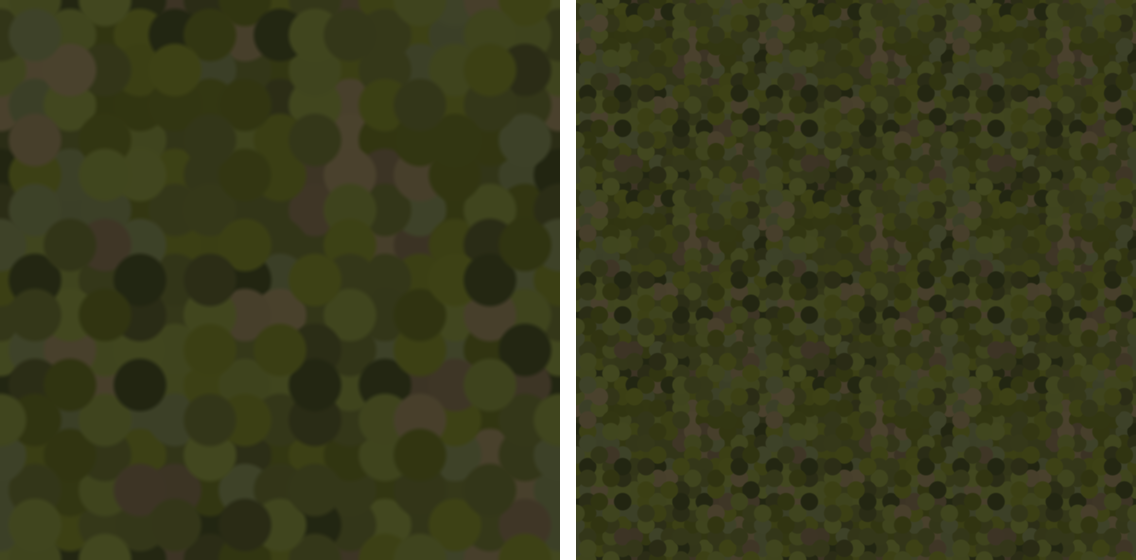
Left: one tile. Right: repeated 3 by 3.
Write a WebGL 1 fragment shader that draws this pattern.

```glsl
precision highp float;
// Woodland camouflage of overlapping soft discs on a square lattice, stacked in random order.

uniform vec2 u_resolution;

const float DISCS = 16.0;      // discs along each side of the tile
const float RADIUS = 0.75;     // in lattice steps
const float SOFTNESS = 0.095;  // half width of the disc edge, in lattice steps

const vec3 OLIVE  = vec3(0.202, 0.213, 0.097);
const vec3 MOSS   = vec3(0.194, 0.208, 0.068);
const vec3 LEAF   = vec3(0.234, 0.250, 0.080);
const vec3 FERN   = vec3(0.252, 0.272, 0.118);
const vec3 SAGE   = vec3(0.237, 0.253, 0.155);
const vec3 EARTH  = vec3(0.284, 0.252, 0.172);
const vec3 UMBER  = vec3(0.240, 0.207, 0.146);
const vec3 SHADOW = vec3(0.168, 0.174, 0.086);
const vec3 NIGHT  = vec3(0.136, 0.150, 0.070);

// Random value per lattice point, repeating every DISCS points
float hashWrapped(vec2 cell, float seed) {
  vec2 p = mod(cell, DISCS) + seed;
  vec3 q = fract(vec3(p.xyx) * vec3(0.1031, 0.1130, 0.0973));
  q += dot(q, q.yzx + 33.33);
  return fract((q.x + q.y) * q.z);
}

// Picks a palette colour; the gaps between thresholds are the shares
vec3 paletteColor(float pick) {
  if (pick < 0.20) return OLIVE;
  if (pick < 0.36) return MOSS;
  if (pick < 0.48) return LEAF;
  if (pick < 0.65) return FERN;
  if (pick < 0.75) return SAGE;
  if (pick < 0.84) return EARTH;
  if (pick < 0.88) return UMBER;
  if (pick < 0.95) return SHADOW;
  return NIGHT;
}

vec3 discColor(vec2 cell) {
  float tone = mix(0.97, 1.03, hashWrapped(cell, 71.7));
  return paletteColor(hashWrapped(cell, 13.3)) * tone;
}

float stackOrder(vec2 cell) {
  return hashWrapped(cell, 41.9);
}

float discCoverage(vec2 p, vec2 center, float radius, float softness) {
  return 1.0 - smoothstep(radius - softness, radius + softness, distance(p, center));
}

// Share of a disc left visible by the discs stacked above it
float visibility(vec2 p, vec2 nearest, float order) {
  float open = 1.0;
  for (int y = -1; y <= 1; y++) {
    for (int x = -1; x <= 1; x++) {
      vec2 cell = nearest + vec2(float(x), float(y));
      float cover = discCoverage(p, cell, RADIUS, SOFTNESS);
      if (cover > 0.0 && stackOrder(cell) > order) open *= 1.0 - cover;
    }
  }
  return open;
}

// Blends all discs near p, weighted by how much of each is seen
vec3 stackedDiscs(vec2 p) {
  vec2 nearest = floor(p + 0.5);
  vec3 sum = vec3(0.0);
  float total = 0.0;
  for (int y = -1; y <= 1; y++) {
    for (int x = -1; x <= 1; x++) {
      vec2 cell = nearest + vec2(float(x), float(y));
      float cover = discCoverage(p, cell, RADIUS, SOFTNESS);
      if (cover > 0.0) {
        float weight = cover * visibility(p, nearest, stackOrder(cell));
        sum += weight * discColor(cell);
        total += weight;
      }
    }
  }
  return sum / max(total, 0.0001);
}

void main() {
  vec2 uv = gl_FragCoord.xy / u_resolution;
  gl_FragColor = vec4(stackedDiscs(uv * DISCS), 1.0);
}
```
